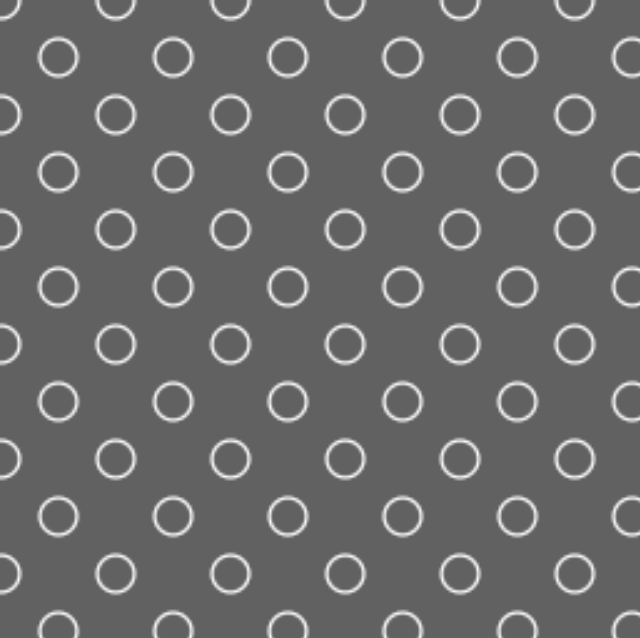
A WebGL 2 fragment shader for this pattern:

```glsl
#version 300 es
precision highp float;
// Staggered rows of thin pale rings, softly stepped, on a flat dark grey ground.

#define REPEATS 5.577          // tiles across the canvas width
#define SHIFT vec2(0.009, 0.0) // lattice offset from the top left, in tiles
#define GRAIN 46.0             // steps per tile that coarsen the ring
#define RADIUS 7.4             // ring radius, in steps
#define STROKE 1.3             // line width, in steps
#define GROUND vec3(0.38)
#define LINE vec3(0.99)

uniform vec2 u_resolution;
out vec4 fragColor;

// Offset from the nearest ring centre: tile corners plus tile middles.
vec2 nearestCentre(vec2 p) {
    vec2 corner = p - floor(p + 0.5);
    vec2 middle = fract(p) - 0.5;
    return dot(corner, corner) < dot(middle, middle) ? corner : middle;
}

// Coverage of the ring line over one unit step.
float ringCoverage(vec2 p) {
    float d = abs(length(p) - RADIUS);
    return clamp(0.5 * STROKE + 0.5 - d, 0.0, 1.0);
}

// Blend the coverage of the four surrounding steps.
float steppedRing(vec2 p) {
    vec2 base = floor(p);
    vec2 f = p - base;
    float sum = 0.0;
    for (int i = 0; i < 4; i++) {
        vec2 corner = vec2(i & 1, i >> 1);
        vec2 weight = mix(1.0 - f, f, corner);
        sum += weight.x * weight.y * ringCoverage(base + corner);
    }
    return sum;
}

void main() {
    // Square tiles, anchored at the top left corner.
    vec2 p = (gl_FragCoord.xy - vec2(0.0, u_resolution.y)) / u_resolution.x;
    vec2 local = nearestCentre(p * REPEATS - SHIFT) * GRAIN;
    fragColor = vec4(mix(GROUND, LINE, steppedRing(local)), 1.0);
}
```
